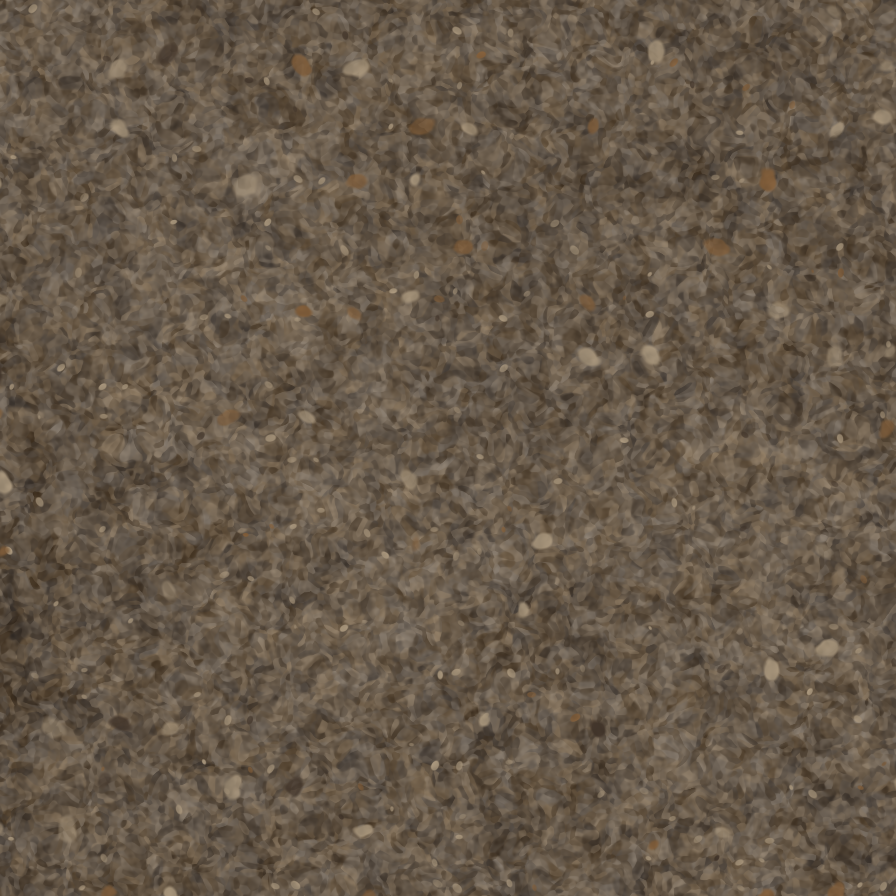
Reproduce this texture procedurally as a WebGL 2 fragment shader.

```glsl
#version 300 es
precision highp float;
// Coarse grey-brown sand with soft packed grains and a few pale, ochre and dark pebbles.
uniform vec2 u_resolution;
out vec4 outColor;

float hash(vec2 p) {
    return fract(sin(dot(p, vec2(127.1, 311.7))) * 43758.5453);
}

vec2 hash2(vec2 p) {
    return vec2(hash(p), hash(p + 57.3));
}

float noise(vec2 p) {
    vec2 i = floor(p), f = fract(p);
    f = f * f * (3.0 - 2.0 * f);
    return mix(mix(hash(i), hash(i + vec2(1, 0)), f.x),
               mix(hash(i + vec2(0, 1)), hash(i + vec2(1, 1)), f.x), f.y);
}

mat2 rotation(float angle) {
    float c = cos(angle), s = sin(angle);
    return mat2(c, s, -s, c);
}

// Soft packed grains: x is brightness, y is warmth, both from -1 to 1
vec2 grains(vec2 p) {
    vec2 cell = floor(p), sum = vec2(0.0);
    float total = 0.0001;
    for (int y = -1; y <= 1; y++) {
        for (int x = -1; x <= 1; x++) {
            vec2 id = cell + vec2(x, y);
            vec2 d = rotation(6.283 * hash(id + 31.7)) * (p - id - hash2(id));
            d *= vec2(0.75, 1.35);
            float weight = exp(-11.0 * dot(d, d));
            sum += weight * (2.0 * hash2(id + 11.9) - 1.0);
            total += weight;
        }
    }
    return sum / total;
}

// Sparse rounded stones, one at most per cell, laid over the base colour
vec3 addPebbles(vec3 base, vec2 uv, float cells, float chance, float paleShare) {
    vec2 p = uv * cells, id = floor(p);
    vec2 d = fract(p) - mix(vec2(0.3), vec2(0.7), hash2(id + cells));
    d = rotation(6.283 * hash(id + 5.3)) * d * vec2(0.85, 1.3);
    float radius = mix(0.09, 0.2, hash(id + 8.1));
    float outline = length(d) + 0.07 * (noise(uv * 110.0) - 0.5);
    float cover = 1.0 - smoothstep(radius - 0.045, radius + 0.035, outline);
    cover *= step(hash(id + 17.7), chance) * mix(0.45, 0.95, hash(id + 23.1));

    float kind = hash(id + 41.9);
    vec3 stone = mix(vec3(0.25, 0.20, 0.16), vec3(0.50, 0.36, 0.22), step(0.12, kind));
    stone = mix(stone, vec3(0.65, 0.58, 0.48), step(1.0 - paleShare, kind));
    stone *= 0.94 + 0.12 * noise(uv * 150.0) + 0.25 * d.y;
    return mix(base, stone, cover);
}

void main() {
    vec2 uv = gl_FragCoord.xy / u_resolution.y;

    // Slight warp breaks up the regular cell spacing
    vec2 warp = vec2(noise(uv * 45.0), noise(uv * 45.0 + 19.0)) - 0.5;
    vec2 p = uv + 0.012 * warp;

    // Grain brightness at two sizes, with fine grit and broad shading
    vec2 coarse = grains(p * 68.0);
    vec2 fine = grains(p * 135.0 + 40.0);
    float tone = 0.062 * coarse.x + 0.080 * fine.x;
    tone += 0.075 * (noise(rotation(0.6) * uv * 210.0) - 0.5);
    tone += 0.045 * (noise(uv * 5.0) - 0.5) + 0.05 * (noise(uv * 24.0) - 0.5);
    tone -= 0.06 * exp(-dot((uv - vec2(0.0, 0.27)) * vec2(14.0, 7.0),
                            (uv - vec2(0.0, 0.27)) * vec2(14.0, 7.0)));

    vec3 color = vec3(0.405, 0.352, 0.292) + tone * vec3(1.0, 0.95, 0.86);
    color += (0.014 * coarse.y + 0.012 * fine.y) * vec3(0.7, 0.0, -1.0);

    // Small glints, then larger stones
    color = addPebbles(color, uv, 38.0, 0.12, 0.75);
    color = addPebbles(color, uv + 0.37, 15.0, 0.24, 0.55);

    outColor = vec4(clamp(color, 0.0, 1.0), 1.0);
}
```
